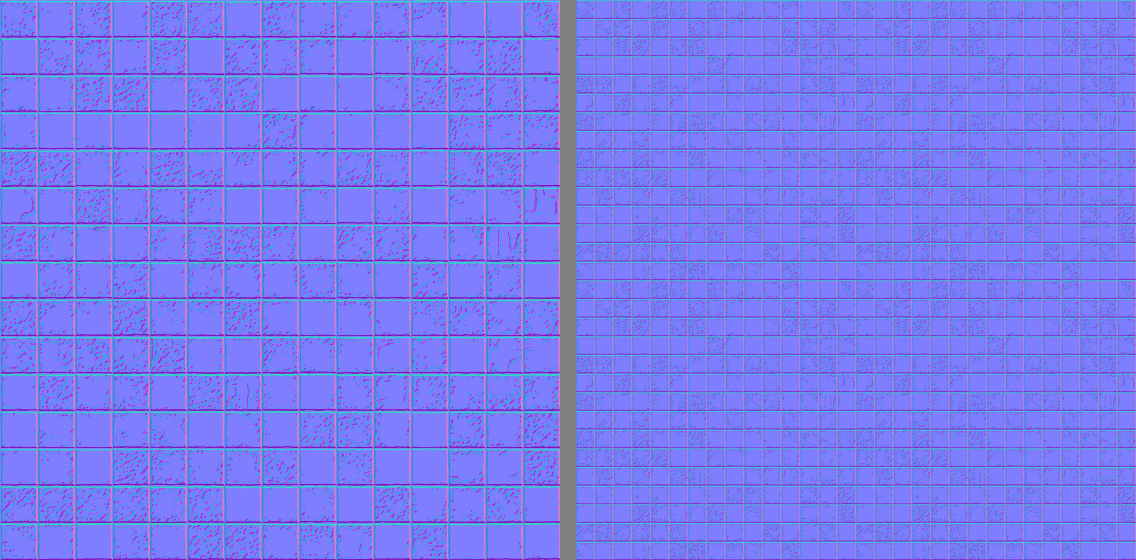
Left: one tile. Right: repeated 2 by 2.
Write a Shadertoy shader that draws this texture map.

```glsl
// Tangent-space normal map of a 15 by 15 wall of square raised tiles.
// Bevels are tinted by the side they face; worn patches of pits get their
// tint from the diagonal slope of wrapping value noise, so the map tiles.

const float TILES = 15.0;
const vec3 FLAT = vec3(0.495, 0.495, 0.995);
const vec3 FACE_LEFT = vec3(0.13, 0.55, 0.77);
const vec3 FACE_RIGHT = vec3(0.93, 0.49, 0.75);
const vec3 FACE_UP = vec3(0.10, 0.94, 0.70);
const vec3 FACE_DOWN = vec3(0.52, 0.04, 0.70);
const vec3 PIT_LIT = vec3(0.32, 0.56, 0.93);
const vec3 PIT_LIT_STEEP = vec3(0.18, 0.68, 0.82);
const vec3 PIT_SHADE = vec3(0.57, 0.24, 0.88);
const vec3 PIT_SHADE_STEEP = vec3(0.80, 0.38, 0.80);

float hash(vec2 cell, float seed) {
    uvec3 k = uvec3(uint(cell.x), uint(cell.y), uint(seed));
    uint h = k.x * 1597u + k.y * 51749u + k.z * 7919u;
    h = (h ^ (h >> 15)) * 739981u;
    h = (h ^ (h >> 13)) * 917519u;
    h ^= h >> 16;
    return float(h & 65535u) / 65535.0;
}

// Value noise that repeats after a whole number of lattice cells
float wrapNoise(vec2 p, vec2 period, float seed) {
    vec2 i = floor(p);
    vec2 f = p - i;
    f = f * f * (3.0 - 2.0 * f);
    vec2 a = mod(i, period);
    vec2 b = mod(i + 1.0, period);
    float low = mix(hash(a, seed), hash(vec2(b.x, a.y), seed), f.x);
    float high = mix(hash(vec2(a.x, b.y), seed), hash(b, seed), f.x);
    return mix(low, high, f.y);
}

float noiseAt(vec2 uv, float cells, float seed) {
    return wrapNoise(uv * cells, vec2(cells), seed);
}

// Fine grain stretched along the rising diagonal
float grainHeight(vec2 uv) {
    vec2 cells = vec2(210.0, 140.0);
    vec2 diagonal = vec2(uv.x - uv.y, uv.x + uv.y);
    return wrapNoise(diagonal * cells, cells, 1.0);
}

// Thin winding grooves
float crackHeight(vec2 uv) {
    vec2 cells = vec2(60.0, 30.0);
    float ridge = abs(wrapNoise(uv * cells, cells, 2.0) - 0.5);
    return smoothstep(0.0, 0.09, ridge);
}

float bevel(float d, float centre, float halfWidth, float soft) {
    return 1.0 - smoothstep(halfWidth - soft, halfWidth + soft, abs(d - centre));
}

// How worn the surface is: per tile, per patch and toward the rim
float wear(vec2 uv, vec2 tile, float rim) {
    float patches = 0.7 * noiseAt(uv, 45.0, 3.0) + 0.3 * noiseAt(uv, 105.0, 4.0);
    float nearRim = 1.0 - smoothstep(0.03, 0.28, rim);
    float amount = 0.38 * hash(tile, 5.0) + 0.5 * patches + 0.2 * nearRim;
    return smoothstep(0.42, 0.64, amount);
}

vec3 pitColour(vec3 base, float slope, float steep) {
    vec3 lit = mix(PIT_LIT, PIT_LIT_STEEP, steep);
    vec3 shade = mix(PIT_SHADE, PIT_SHADE_STEEP, steep * 0.7);
    base = mix(base, lit, smoothstep(0.08, 0.26, slope));
    return mix(base, shade, smoothstep(0.15, 0.36, -slope));
}

void mainImage(out vec4 fragColor, in vec2 fragCoord) {
    vec2 uv = fragCoord / iResolution.xy;
    vec2 grid = uv * TILES + vec2(-0.012, 0.012);
    vec2 tile = mod(floor(grid), TILES);
    vec2 local = fract(grid);
    float soft = 0.5 * TILES / iResolution.y;

    // Distances to the four sides, with chipped and uneven edges
    float chip = 0.022 * (noiseAt(uv, 165.0, 6.0) - 0.5);
    vec2 shift = 0.016 * (vec2(hash(tile, 7.0), hash(tile, 8.0)) - 0.5);
    vec2 lowSide = local + chip + shift;
    vec2 highSide = 1.0 - local + chip - shift;
    vec2 nearest = min(local, 1.0 - local);
    float rim = min(nearest.x, nearest.y);
    vec2 span = smoothstep(vec2(0.005), vec2(0.03), nearest);

    // Pits and occasional cracks on the tile face
    vec2 offset = vec2(-1.0, 1.0) / 768.0;
    float cracked = step(0.93, hash(tile, 9.0)) * smoothstep(0.35, 0.6, noiseAt(uv, 30.0, 10.0));
    float slope = grainHeight(uv - offset) - grainHeight(uv + offset);
    slope *= wear(uv, tile, rim);
    slope += 0.7 * cracked * (crackHeight(uv - offset) - crackHeight(uv + offset));
    slope *= smoothstep(0.02, 0.06, rim);
    float steep = smoothstep(0.45, 0.8, noiseAt(uv, 240.0, 11.0)) * smoothstep(0.2, 0.5, abs(slope));
    vec3 colour = pitColour(FLAT, slope, steep);

    // Bevels around the tile, broken up by fine wear
    float worn = noiseAt(uv, 195.0, 12.0);
    float upright = span.y * mix(0.6, 1.0, worn);
    float level = span.x * mix(0.8, 1.0, worn);
    float topStrength = mix(0.65, 1.0, hash(vec2(tile.y, 0.0), 13.0));
    colour = mix(colour, FACE_LEFT, upright * bevel(lowSide.x, 0.032, 0.017, soft));
    colour = mix(colour, FACE_RIGHT, upright * bevel(highSide.x, 0.030, 0.020, soft));
    colour = mix(colour, FACE_UP, level * topStrength * bevel(highSide.y, 0.031, 0.018, soft));
    colour = mix(colour, FACE_DOWN, level * bevel(lowSide.y, 0.030, 0.019, soft));

    fragColor = vec4(colour, 1.0);
}
```
